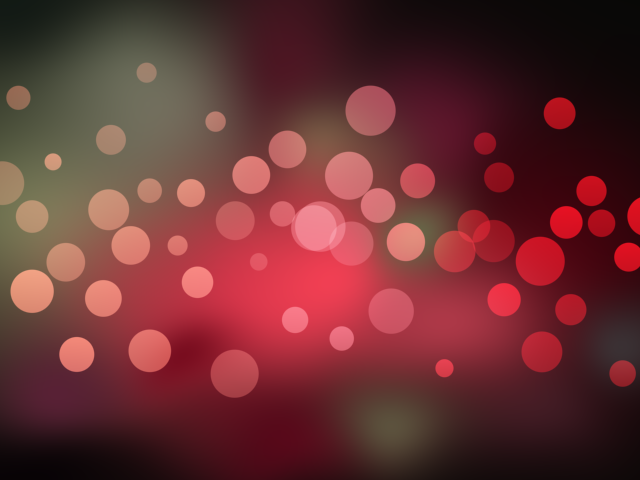
Write a Shadertoy shader that draws this background.

```glsl
// Out-of-focus lights: wide soft glows in moss, wine and rose over near-black,
// with a loose band of crisp translucent discs screened on top.
// Glows are stretched Gaussians; discs follow a jittered low-discrepancy sequence.

const int DISC_COUNT = 52;
const vec3 PEACH = vec3(0.95, 0.43, 0.34);
const vec3 ROSE  = vec3(0.92, 0.38, 0.42);
const vec3 RED   = vec3(0.98, 0.06, 0.10);

// Four random values in 0..1 from one number
vec4 hash41(float n) {
    vec4 h = fract(vec4(n) * vec4(0.1031, 0.1030, 0.0973, 0.1099));
    h += dot(h, h.wzxy + 33.33);
    return fract((h.xxyz + h.yzzw) * h.zywx);
}

float valueNoise(vec2 p) {
    vec2 cell = floor(p), f = fract(p);
    vec2 s = f * f * f * (f * (f * 6.0 - 15.0) + 10.0);
    float n = cell.x + 57.0 * cell.y + 400.0;
    return mix(mix(hash41(n).x, hash41(n + 1.0).x, s.x),
               mix(hash41(n + 57.0).x, hash41(n + 58.0).x, s.x), s.y);
}

// Blend a tint in through a stretched Gaussian
vec3 glow(vec3 base, vec2 p, vec2 centre, vec2 radii, vec3 tint) {
    vec2 q = (p - centre) / radii;
    return mix(base, tint, exp(-dot(q, q)));
}

vec3 screenBlend(vec3 base, vec3 light) {
    return 1.0 - (1.0 - base) * (1.0 - light);
}

vec3 blurredBackdrop(vec2 p) {
    // Bend the glows a little so that none is a plain ellipse
    p += 0.07 * (vec2(valueNoise(p * 4.5), valueNoise(p * 4.5 + 19.0)) - 0.5);
    vec3 c = vec3(0.03, 0.03, 0.025);

    // Moss and grey-green on the left
    c = glow(c, p, vec2(0.12, 0.56), vec2(0.40, 0.29), vec3(0.47, 0.51, 0.35));
    c = glow(c, p, vec2(0.33, 0.78), vec2(0.25, 0.18), vec3(0.44, 0.46, 0.38));
    c = glow(c, p, vec2(0.03, 1.00), vec2(0.18, 0.16), vec3(0.07, 0.10, 0.08));

    // Wine and plum above and to the right
    c = glow(c, p, vec2(0.60, 0.88), vec2(0.16, 0.22), vec3(0.29, 0.08, 0.13));
    c = glow(c, p, vec2(0.90, 0.73), vec2(0.20, 0.16), vec3(0.36, 0.09, 0.18));
    c = glow(c, p, vec2(1.16, 0.45), vec2(0.28, 0.28), vec3(0.26, 0.01, 0.05));
    c = glow(c, p, vec2(1.10, 0.15), vec2(0.18, 0.12), vec3(0.23, 0.10, 0.13));
    c = glow(c, p, vec2(1.31, 0.30), vec2(0.12, 0.08), vec3(0.22, 0.19, 0.20));

    // Rose heart with green pockets and a darker fold
    c = glow(c, p, vec2(0.70, 0.66), vec2(0.11, 0.13), vec3(0.42, 0.38, 0.27));
    c = glow(c, p, vec2(0.50, 0.35), vec2(0.34, 0.25), vec3(0.80, 0.20, 0.28));
    c = glow(c, p, vec2(0.68, 0.42), vec2(0.20, 0.16), vec3(0.97, 0.25, 0.33));
    c = glow(c, p, vec2(0.92, 0.33), vec2(0.19, 0.12), vec3(0.68, 0.22, 0.28));
    c = glow(c, p, vec2(0.86, 0.51), vec2(0.09, 0.08), vec3(0.40, 0.40, 0.28));
    c = glow(c, p, vec2(0.40, 0.24), vec2(0.11, 0.07), vec3(0.48, 0.05, 0.12));

    // Dim lower edge
    c = glow(c, p, vec2(0.12, 0.20), vec2(0.15, 0.12), vec3(0.35, 0.13, 0.21));
    c = glow(c, p, vec2(0.60, 0.07), vec2(0.18, 0.10), vec3(0.35, 0.03, 0.10));
    c = glow(c, p, vec2(0.82, 0.10), vec2(0.12, 0.10), vec3(0.36, 0.32, 0.24));
    return glow(c, p, vec2(0.05, 0.00), vec2(0.28, 0.10), vec3(0.03, 0.01, 0.02));
}

// Peach on the left, rose in the middle, pure red on the right
vec3 discTint(float across) {
    vec3 warm = mix(PEACH, ROSE, smoothstep(0.25, 0.55, across));
    return mix(warm, RED, smoothstep(0.58, 0.74, across));
}

vec3 addDisc(vec3 base, vec2 offset, float radius, vec3 light, float edge) {
    float cover = 1.0 - smoothstep(-edge, edge, length(offset) - radius);
    float shade = 0.95 + 0.08 * offset.y / radius;
    return screenBlend(base, light * shade * cover);
}

vec3 addDiscs(vec3 base, vec2 p, float aspect, float edge) {
    for (int i = 0; i < DISC_COUNT; i++) {
        float n = float(i);
        vec4 rnd = hash41(n + 7.0);

        // Even spread across, gathered towards a band in height
        vec2 spread = fract(0.5 + n * vec2(0.7549, 0.5698));
        float t = 2.0 * spread.y - 1.0;
        vec2 centre = vec2(spread.x * aspect, 0.53 + 0.19 * t + 0.13 * t * t * t);
        centre += 0.07 * (rnd.xy - 0.5);

        float radius = mix(0.017, 0.053, rnd.z);
        float strength = mix(0.38, 0.95, rnd.w);
        vec3 light = discTint(centre.x / aspect) * strength;
        base = addDisc(base, p - centre, radius, light, edge);
    }
    return base;
}

void mainImage(out vec4 fragColor, in vec2 fragCoord) {
    vec2 p = fragCoord / iResolution.y;
    float aspect = iResolution.x / iResolution.y;
    float edge = 0.8 / iResolution.y;
    vec3 colour = addDiscs(blurredBackdrop(p), p, aspect, edge);
    fragColor = vec4(colour, 1.0);
}
```
